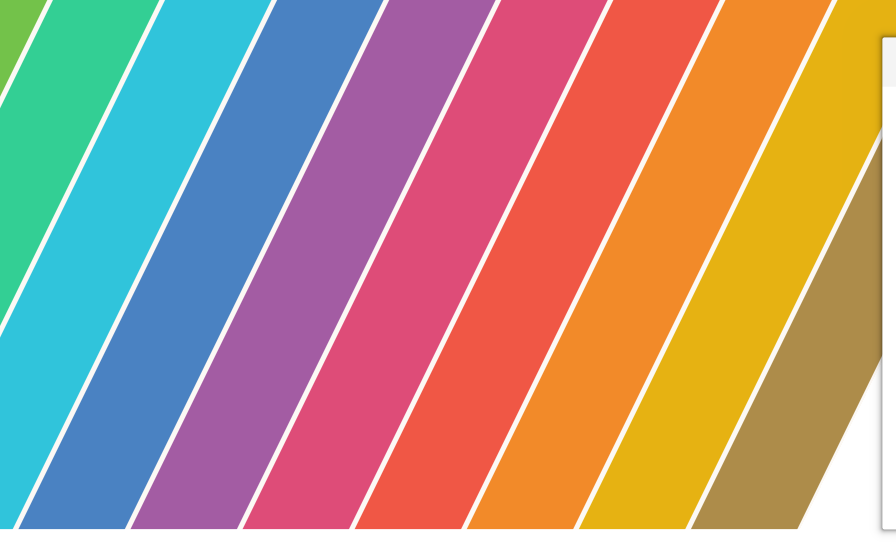
Reproduce this pattern procedurally as a Shadertoy shader.

```glsl
const vec3 BAND_COLORS[10] = vec3[10](
    vec3(0.45, 0.76, 0.29), vec3(0.20, 0.81, 0.58),
    vec3(0.19, 0.77, 0.86), vec3(0.29, 0.51, 0.76),
    vec3(0.64, 0.36, 0.64), vec3(0.87, 0.30, 0.47),
    vec3(0.94, 0.34, 0.27), vec3(0.95, 0.54, 0.16),
    vec3(0.90, 0.70, 0.07), vec3(0.68, 0.55, 0.29));

float roundedBox(vec2 p, vec2 halfSize, float radius) {
    vec2 q = abs(p) - halfSize + radius;
    return length(max(q, 0.0)) + min(max(q.x, q.y), 0.0) - radius;
}

// Slanted bands parted by thin pale lines, white past the last band
vec3 slantedBands(vec2 p, float pixel) {
    float s = (p.x - 0.0925 + 0.489 * (1.0 - p.y)) / 0.2068;
    int band = int(floor(s)) + 1;
    vec3 color = band > 9 ? vec3(1.0) : BAND_COLORS[max(band, 0)];

    // Distance to the nearest seam, measured across the slant
    float seam = abs(fract(s + 0.5) - 0.5) * 0.2068 / length(vec2(1.0, 0.489));
    float line = 1.0 - smoothstep(-0.7 * pixel, 0.7 * pixel, seam - 0.0047);
    vec3 lineColor = band > 9 ? vec3(1.0) : vec3(0.99, 0.975, 0.96);
    return mix(color, lineColor, line);
}

void mainImage(out vec4 fragColor, in vec2 fragCoord) {
    float pixel = 1.0 / iResolution.y;
    vec2 p = fragCoord * pixel;
    vec3 color = slantedBands(p, pixel);

    // White strip along the bottom
    color = mix(vec3(1.0), color, smoothstep(-0.6 * pixel, 0.6 * pixel, p.y - 0.0237));

    // Panel entering from the right, with a soft shadow and a grey header
    float panel = roundedBox(p - vec2(1.828, 0.477), vec2(0.2, 0.454), 0.004);
    color *= 1.0 - 0.42 * exp(-max(panel, 0.0) / 0.0045);
    float header = smoothstep(-pixel, pixel, p.y - 0.84);
    vec3 panelColor = mix(vec3(1.0), vec3(0.955), header);
    color = mix(panelColor, color, smoothstep(-0.6 * pixel, 0.6 * pixel, panel));

    fragColor = vec4(color, 1.0);
}
```
